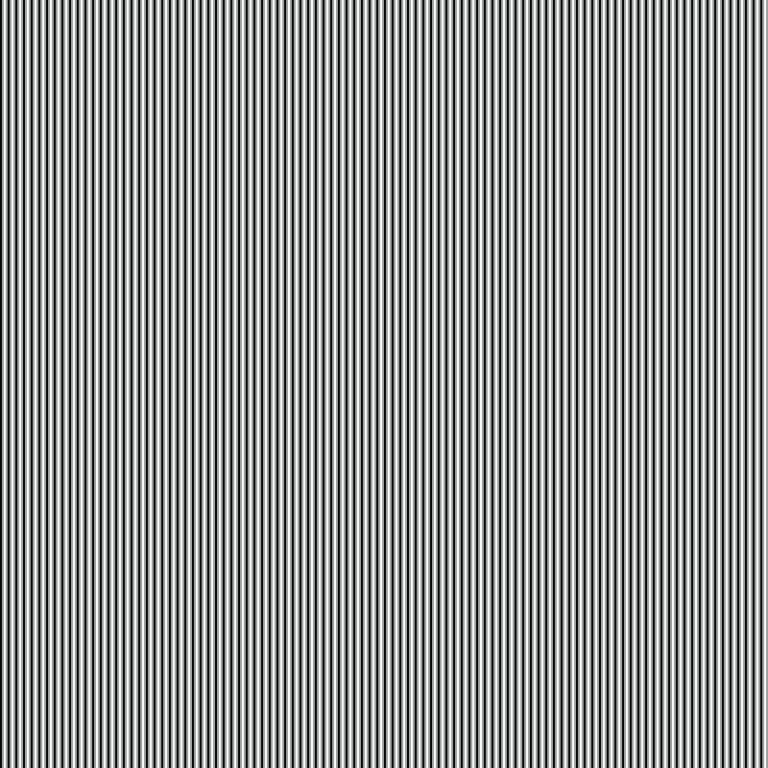
Give the GLSL for this pattern, as a WebGL 1 fragment shader.

```glsl
precision highp float;
// Fine vertical pinstripes: black and white lines parted by soft grey bands.

uniform vec2 u_resolution;

const float STRIPE_COUNT = 100.0;   // repeats across the canvas
const float BLACK_CENTRE = 0.125;   // black line centre, in periods
const float BLACK_WIDTH = 0.25;     // line widths, in periods
const float WHITE_WIDTH = 0.25;
const vec3 BLACK = vec3(0.03, 0.02, 0.02);
const vec3 GREY = vec3(0.62, 0.63, 0.63);
const vec3 WHITE = vec3(0.98, 0.99, 0.99);

// Box-filtered step: share of a pixel lying beyond the edge.
float coverage(float edge, float position, float pixelWidth) {
  return clamp((position - edge) / pixelWidth + 0.5, 0.0, 1.0);
}

// Distance to the nearest black line centre, from 0 to half a period.
float distanceToBlack(float phase) {
  return abs(fract(phase - BLACK_CENTRE + 0.5) - 0.5);
}

void main() {
  float phase = gl_FragCoord.x / u_resolution.x * STRIPE_COUNT;
  float pixelWidth = STRIPE_COUNT / u_resolution.x;
  float d = distanceToBlack(phase);

  // Black line, grey band, white line; the band returns by symmetry.
  vec3 color = mix(BLACK, GREY, coverage(0.5 * BLACK_WIDTH, d, pixelWidth));
  color = mix(color, WHITE, coverage(0.5 - 0.5 * WHITE_WIDTH, d, pixelWidth));

  gl_FragColor = vec4(color, 1.0);
}
```
